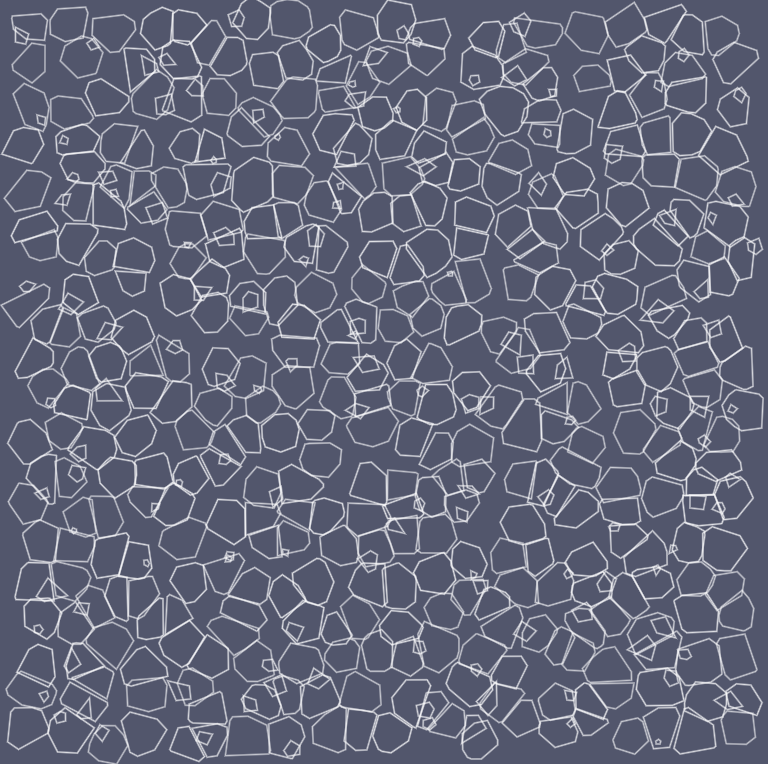
Give the GLSL for this pattern, as a Shadertoy shader.

```glsl
// Thin pale outlines of irregular pebbles, packed loosely on slate blue.
// Each pebble is a jittered Voronoi cell whose sides are shifted and tilted
// at random, with chipped corners; a few small stray shards lie on top.

#define CELLS 20.0        // pebbles along the shorter side
#define MARGIN 0.4        // empty border, in cells
#define JITTER 0.86       // disorder of the pebble centres
#define TILT 0.32         // spread of the side directions, radians
#define LINE_WIDTH 0.0019 // half width of the stroke, in canvas units
#define OPACITY 0.76      // strength of a single stroke
#define SHARD_SHARE 0.32  // part of the cells holding a small shard
#define GAP_SHARE 0.03    // part of the cells left empty
#define SLATE vec3(0.322, 0.338, 0.425)
#define CHALK vec3(0.985, 0.985, 0.99)

const float TAU = 6.2831853;

// Integer hash: three values in 0..1 for a cell and a salt
vec3 hash(ivec2 cell, int salt) {
    uvec3 v = uvec3(ivec3(cell, salt) + 1024) * 1664525u + 1013904223u;
    v.x += v.y * v.z; v.y += v.z * v.x; v.z += v.x * v.y;
    v ^= v >> 16u;
    v.x += v.y * v.z; v.y += v.z * v.x; v.z += v.x * v.y;
    return vec3(v >> 8u) / 16777216.0;
}

vec2 direction(float angle) {
    return vec2(cos(angle), sin(angle));
}

vec2 site(ivec2 cell) {
    return vec2(cell) + 0.5 + JITTER * (hash(cell, 0).xy - 0.5);
}

// Inner distance to a convex polygon with uneven sides
float chippedPolygon(vec2 q, ivec2 cell, int salt, int sides, float radius) {
    float phase = TAU * hash(cell, salt).z;
    float d = 1e3;
    for (int k = 0; k < sides; k++) {
        vec3 h = hash(cell, salt + 1 + k);
        float angle = phase + TAU * (float(k) + 0.6 * h.x) / float(sides);
        d = min(d, radius * mix(0.8, 1.15, h.y) - dot(q, direction(angle)));
    }
    return d;
}

// Inner distance to a pebble: disturbed Voronoi sides and chipped corners
float pebble(vec2 q, ivec2 cell, vec2 centre) {
    float radius = mix(0.48, 0.66, hash(cell, 1).x);
    float d = chippedPolygon(q, cell, 10, 7, radius);
    for (int y = -2; y <= 2; y++)
    for (int x = -2; x <= 2; x++) {
        if (x == 0 && y == 0) continue;
        vec2 toNeighbour = site(cell + ivec2(x, y)) - centre;
        vec3 h = hash(cell, 40 + 5 * y + x);
        float angle = atan(toNeighbour.y, toNeighbour.x) + TILT * (h.x - 0.5);
        float reach = 0.5 * length(toNeighbour) + mix(-0.07, 0.06, h.y);
        d = min(d, reach - dot(q, direction(angle)));
    }
    return d;
}

float stroke(float d, float halfWidth) {
    return clamp(1.0 - abs(d) / halfWidth, 0.0, 1.0);
}

void mainImage(out vec4 fragColor, in vec2 fragCoord) {
    float side = min(iResolution.x, iResolution.y);
    float scale = CELLS + 2.0 * MARGIN;
    vec2 p = (fragCoord - 0.5 * iResolution.xy) / side * scale + 0.5 * CELLS;
    float halfWidth = scale * max(LINE_WIDTH, 0.9 / side);
    ivec2 home = ivec2(floor(p));

    // Overlapping strokes add up towards full chalk
    float uncovered = 1.0;
    for (int y = -1; y <= 1; y++)
    for (int x = -1; x <= 1; x++) {
        ivec2 cell = home + ivec2(x, y);
        if (min(cell.x, cell.y) < 0 || max(cell.x, cell.y) >= int(CELLS)) continue;
        vec2 centre = site(cell);
        vec2 q = p - centre;
        if (dot(q, q) > 1.0) continue;
        vec3 traits = hash(cell, 2);

        if (traits.x > GAP_SHARE) {
            float strength = OPACITY * mix(0.88, 1.12, traits.z);
            uncovered *= 1.0 - strength * stroke(pebble(q, cell, centre), halfWidth);
        }
        if (traits.y < SHARD_SHARE) {
            vec3 h = hash(cell, 3);
            vec2 shift = 0.42 * direction(TAU * h.x);
            int sides = 4 + int(h.z * 2.0);
            float d = chippedPolygon(q - shift, cell, 60, sides, mix(0.06, 0.25, h.y));
            uncovered *= 1.0 - OPACITY * stroke(d, halfWidth);
        }
    }
    fragColor = vec4(mix(CHALK, SLATE, uncovered), 1.0);
}
```
